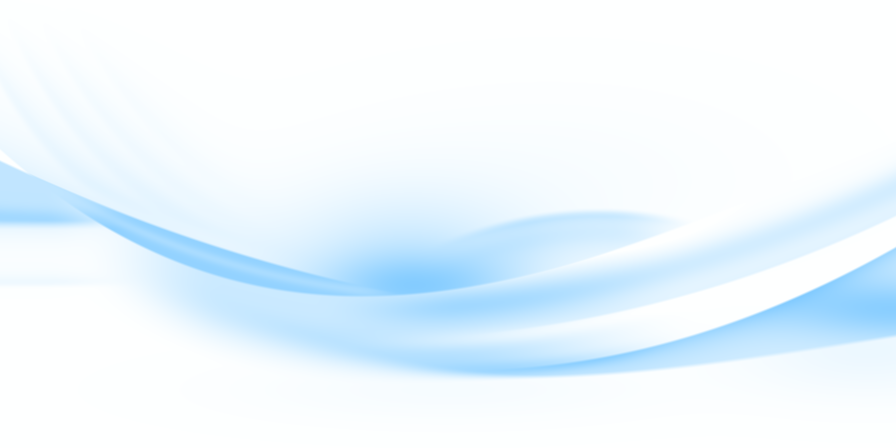
Reproduce this background procedurally as a WebGL 2 fragment shader.

```glsl
#version 300 es
precision highp float;

uniform vec2 u_resolution;
out vec4 fragColor;

// Cubic through four heights at x = 0, 1/3, 2/3 and 1
float curve(float x, vec4 h) {
    float t = x * 3.0;
    vec3 d1 = h.yzw - h.xyz;
    vec2 d2 = d1.yz - d1.xy;
    return h.x + t * (d1.x + (t - 1.0) * (d2.x / 2.0 + (t - 2.0) * (d2.y - d2.x) / 6.0));
}

float ridge(float d, float width) {
    return exp(-d * d / (width * width));
}

float glow(vec2 p, vec2 center, vec2 radius) {
    vec2 q = (p - center) / radius;
    return exp(-dot(q, q));
}

// Sharp at d = 0, then fading away on the positive side
float veil(float d, float soft, float fade) {
    return smoothstep(-soft, soft, d) * exp(-max(d, 0.0) / fade);
}

float fadeOut(float a, float b, float x) {
    return 1.0 - smoothstep(a, b, x);
}

void main() {
    vec2 p = gl_FragCoord.xy / u_resolution;
    float x = p.x, y = p.y;
    float crisp = max(1.0 / u_resolution.y, 0.004);

    // Main contours
    float crease = curve(x, vec4(0.667, 0.347, 0.430, 0.685));
    float ribbonTop = curve(x, vec4(0.641, 0.396, 0.287, 0.315));
    float hem = curve(x, vec4(0.531, 0.211, 0.164, 0.250));
    float sash = curve(x, vec4(0.497, 0.214, 0.200, 0.448));
    float ray = curve(x, vec4(0.479, 0.318, 0.362, 0.583));
    float fold = curve(x, vec4(0.350, 0.245, 0.294, 0.518));

    // Glow pooled above the crease
    float upper = 0.24 * glow(p, vec2(0.45, 0.38), vec2(0.14, 0.17))
                + 0.24 * glow(p, vec2(0.47, 0.36), vec2(0.11, 0.07))
                + 0.02 * glow(p, vec2(0.62, 0.60), vec2(0.22, 0.18));

    // Arched veil on the right of the pool
    float arch = 0.526 - 2.26 * (x - 0.67) * (x - 0.67);
    float archSpan = smoothstep(0.47, 0.60, x) * fadeOut(0.68, 0.79, x);
    upper += archSpan * (0.24 * veil(arch - y, 0.012, 0.045)
                       + 0.10 * veil(arch - y - 0.04, 0.025, 0.06));

    // Dark ribbon between its top and the crease
    float ribbon = smoothstep(-crisp, crisp, ribbonTop - y) * fadeOut(0.38, 0.46, x);
    float strand = ridge(y - mix(crease, ribbonTop, 0.55), 0.012);
    upper += 0.10 * veil(y - ribbonTop, crisp, 0.08) * fadeOut(0.15, 0.40, x);
    upper = mix(upper, 0.42 - 0.09 * strand, ribbon);

    // Translucent body below the crease
    float body = 0.20 * smoothstep(0.08, 0.25, x) * fadeOut(0.50, 0.78, x);
    body += 0.10 * ridge(y - mix(hem, crease, 0.22), 0.04) * glow(p, vec2(0.45, y), vec2(0.20, 1.0));
    body -= 0.10 * ridge(y - fold + 0.01, 0.022) * glow(p, vec2(0.56, y), vec2(0.14, 1.0));
    body -= 0.09 * veil(crease - y, crisp, 0.025) * smoothstep(0.35, 0.60, x) * fadeOut(0.7, 0.85, x);
    body += mix(0.18, 0.13, smoothstep(0.55, 0.9, x)) * ridge(y - ray, 0.038) * smoothstep(0.35, 0.52, x);
    body += 0.11 * veil(y - fold, crisp, 0.06) * smoothstep(0.50, 0.70, x);

    // Sash sweeping up to the right edge
    float underSash = smoothstep(-crisp, crisp, sash - y) * smoothstep(0.50, 0.70, x);
    float sashInk = 0.17 + 0.22 * exp(-max(sash - y, 0.0) / 0.035)
                  + 0.28 * glow(p, vec2(1.0, 0.31), vec2(0.13, 0.065));
    body = mix(body, sashInk, underSash);
    body += 0.15 * ridge(y - sash, 0.018) * smoothstep(0.40, 0.58, x) * fadeOut(0.60, 0.78, x);

    // Lower hem, soft on the left and clean on the right
    float hemSoft = mix(0.09, crisp * 1.5, smoothstep(0.15, 0.62, x));
    float outside = 0.07 * glow(p, vec2(0.97, 0.22), vec2(0.14, 0.10))
                  + 0.03 * glow(p, vec2(0.50, 0.13), vec2(0.22, 0.07));
    body = mix(outside, max(body, 0.0), smoothstep(-hemSoft, hemSoft, y - hem));

    float ink = mix(body, upper, smoothstep(-crisp, crisp, y - crease));

    // Left ribbon and the faint line beneath it
    float leftSpan = fadeOut(0.05, 0.17, x);
    float leftBand = smoothstep(-crisp, crisp, ribbonTop - y) * smoothstep(0.485, 0.510, y) * leftSpan;
    ink = mix(ink, 0.24 + 0.12 * ridge(y - 0.515 + 0.1 * x, 0.022), leftBand);
    ink += leftSpan * (0.09 * veil(0.495 - y, 0.01, 0.035)
                     + 0.09 * veil(y - 0.365 - 0.1 * x * x, 0.012, 0.02));

    // Wisps falling from the upper left
    for (int i = 0; i < 4; i++) {
        float k = float(i);
        float wisp = 0.46 - 0.25 * x + (0.36 + 0.17 * k) * exp(-x * (9.0 - 0.9 * k));
        ink += (0.065 - 0.012 * k) * veil(y - wisp, 0.025, 0.055)
             * smoothstep(ribbonTop, ribbonTop + 0.04, y) * fadeOut(0.12, 0.38, x) * fadeOut(0.75, 1.0, y);
    }

    ink = clamp(ink, 0.0, 0.5);
    fragColor = vec4(0.995 - ink, 1.0 - 0.42 * ink, 1.0, 1.0);
}
```
